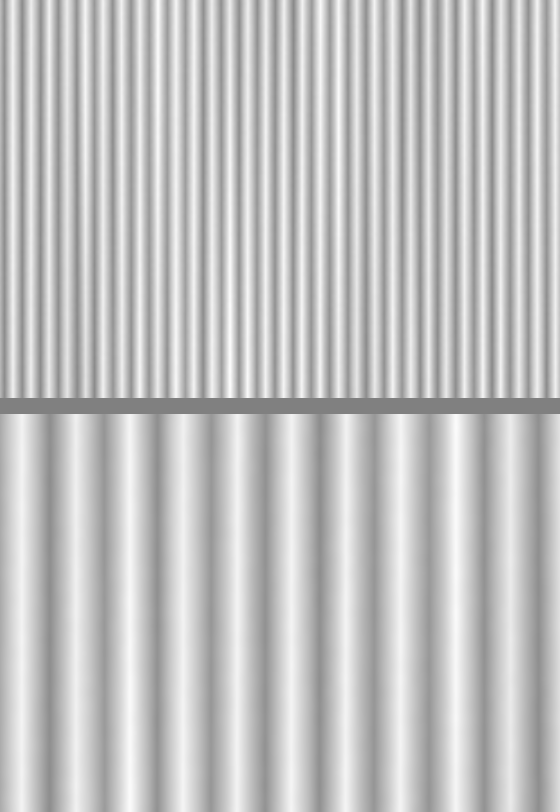
Top, the full canvas; bottom, a detail of the centre.
This texture is drawn by a Shadertoy shader. Its source:

```glsl
const float RIDGES = 31.0;          // repeats across the canvas
const float VALLEY_PHASE = 0.25;    // darkest point inside a repeat
const float RISE = 0.48;            // share of a repeat spent brightening
const float ROUNDING = 0.05;        // softness of crest and valley
const float WOBBLE = 0.03;          // uneven spacing, in repeats
const float TONE_DRIFT = 0.030;     // tone change from ridge to ridge
const float BROAD_DRIFT = 0.018;    // tone change over several ridges
const float STREAK = 0.022;         // fine lengthwise streaks
const float GRAIN = 0.005;          // faint speckle
const vec3 VALLEY_COLOR = vec3(0.565);
const vec3 CREST_COLOR = vec3(0.948);

float hash(vec2 p) {
    vec3 q = fract(vec3(p.xyx) * 0.1031);
    q += dot(q, q.yzx + 33.33);
    return fract((q.x + q.y) * q.z);
}

// Smooth value noise from -1 to 1
float noise(vec2 p) {
    vec2 cell = floor(p);
    vec2 f = fract(p);
    f = f * f * (3.0 - 2.0 * f);
    float low = mix(hash(cell), hash(cell + vec2(1.0, 0.0)), f.x);
    float high = mix(hash(cell + vec2(0.0, 1.0)), hash(cell + vec2(1.0)), f.x);
    return mix(low, high, f.y) * 2.0 - 1.0;
}

// Rounded asymmetric triangle wave: valley at 0, crest at RISE
float ridgeProfile(float phase) {
    float t = fract(phase);
    float slope = t < RISE ? t / RISE : (1.0 - t) / (1.0 - RISE);
    float centered = slope * 2.0 - 1.0;
    float fromEnd = 1.0 - abs(centered);
    float rounded = sqrt(fromEnd * fromEnd + ROUNDING * ROUNDING);
    return 0.5 + 0.5 * sign(centered) * (1.0 - rounded);
}

void mainImage(out vec4 fragColor, in vec2 fragCoord) {
    vec2 uv = fragCoord / iResolution.xy;
    float x = uv.x * RIDGES;

    // Uneven spacing, nearly constant along each ridge
    float drift = WOBBLE * noise(vec2(x * 0.9 + 7.0, uv.y * 0.6));
    float height = ridgeProfile(x - VALLEY_PHASE + drift);

    // Long tone changes, lengthwise streaks and speckle
    float wear = TONE_DRIFT * noise(vec2(x * 0.8 + 31.0, uv.y * 0.9));
    wear += BROAD_DRIFT * noise(vec2(x * 0.22 + 11.0, uv.y * 0.8 + 5.0));
    wear += STREAK * noise(vec2(x * 4.0 + 53.0, uv.y * 1.5));
    wear += GRAIN * noise(vec2(x * 5.0, uv.y * 90.0) + 90.0);

    vec3 color = mix(VALLEY_COLOR, CREST_COLOR, height) + wear;
    fragColor = vec4(clamp(color, 0.0, 1.0), 1.0);
}
```
